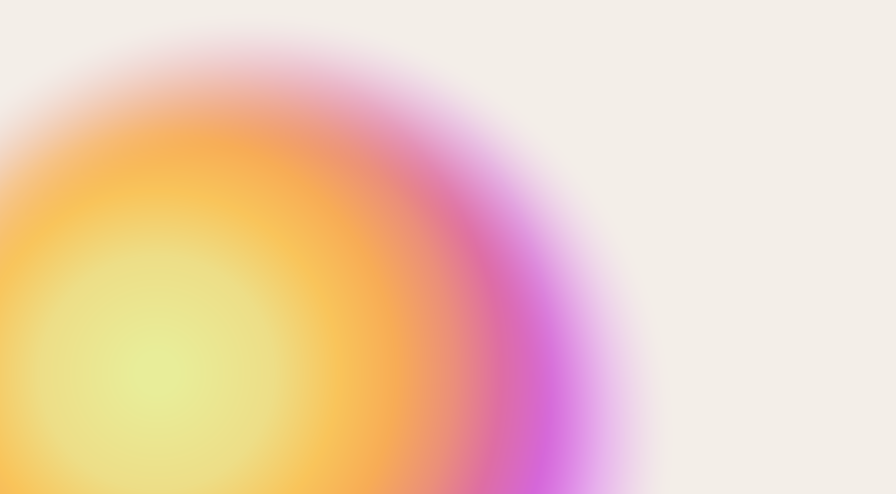
Give the GLSL for this background, as a WebGL 1 fragment shader.

```glsl
precision highp float;
// A soft glowing disc on warm cream paper, running past the left and lower edges.
// An off-centre radial ramp colours it from lime through orange to violet,
// and a second, wider circle fades its rim into the paper.
uniform vec2 u_resolution;

const vec3 PAPER  = vec3(0.953, 0.933, 0.910);
const vec3 LIME   = vec3(0.910, 0.930, 0.600);
const vec3 STRAW  = vec3(0.930, 0.870, 0.530);
const vec3 GOLD   = vec3(0.975, 0.770, 0.355);
const vec3 ORANGE = vec3(0.970, 0.675, 0.335);
const vec3 CORAL  = vec3(0.920, 0.560, 0.480);
const vec3 PINK   = vec3(0.870, 0.430, 0.640);
const vec3 VIOLET = vec3(0.835, 0.400, 0.850);
const vec3 LILAC  = vec3(0.870, 0.500, 0.940);

// Blends towards the next colour between two distances.
vec3 rampTo(vec3 colour, vec3 next, float start, float end, float d) {
  return mix(colour, next, clamp((d - start) / (end - start), 0.0, 1.0));
}

// Colour of the disc at distance d from its bright core.
vec3 discColour(float d) {
  vec3 c = rampTo(LIME, STRAW, 0.04, 0.236, d);
  c = rampTo(c, GOLD, 0.236, 0.366, d);
  c = rampTo(c, ORANGE, 0.366, 0.483, d);
  c = rampTo(c, CORAL, 0.483, 0.601, d);
  c = rampTo(c, PINK, 0.601, 0.696, d);
  c = rampTo(c, VIOLET, 0.696, 0.800, d);
  return rampTo(c, LILAC, 0.800, 0.920, d);
}

// Opacity of a circle whose rim is blurred over a band of half-width blur.
float softDisc(vec2 p, vec2 centre, float radius, float blur) {
  float r = length(p - centre);
  return 1.0 - smoothstep(radius - blur, radius + blur, r);
}

void main() {
  // Canvas height is one unit.
  vec2 p = gl_FragCoord.xy / u_resolution.y;

  vec3 glow = discColour(distance(p, vec2(0.318, 0.245)));
  float cover = softDisc(p, vec2(0.507, 0.116), 0.720, 0.145);

  gl_FragColor = vec4(mix(PAPER, glow, cover), 1.0);
}
```
